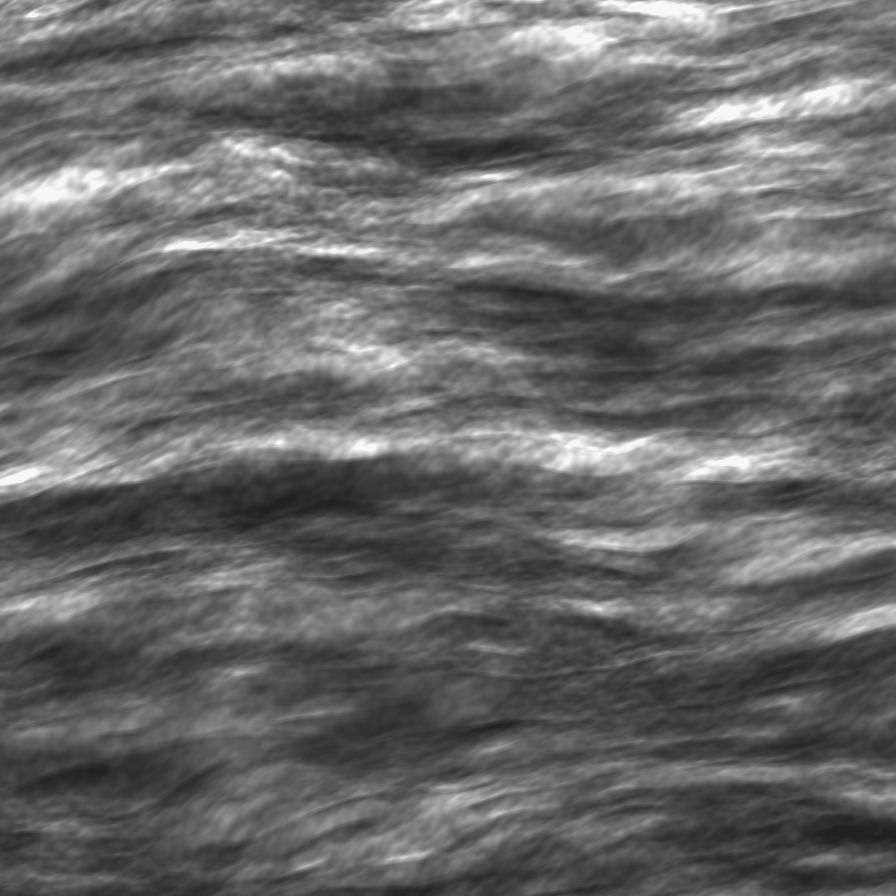
A three.js fragment shader for this texture:

```glsl
// Grey, wind-rippled water: long swells with sharp crests, fine ripples and pale glare.
#define BASE_GREY 0.375
#define CONTRAST 0.4
#define TILT 0.06
#define WARP 0.06
#define SWELLS 4.6
#define CREST_GAIN 1.4
#define RIPPLE_GAIN 1.75
#define RIPPLE_DECAY 0.77
#define RIPPLE_SHEAR 0.05
#define GLARE_GAIN 1.6

varying vec2 vUv;

float hash(vec2 p) {
  return fract(sin(dot(p, vec2(127.1, 311.7))) * 43758.5453);
}

// Dot product of a random unit gradient with the offset from its lattice corner
float corner(vec2 cell, vec2 offset) {
  float angle = 6.2832 * hash(cell);
  return dot(vec2(cos(angle), sin(angle)), offset);
}

float gradientNoise(vec2 p) {
  vec2 i = floor(p);
  vec2 f = p - i;
  vec2 u = f * f * f * (f * (f * 6.0 - 15.0) + 10.0);
  vec2 e = vec2(1.0, 0.0);
  float low = mix(corner(i, f), corner(i + e.xy, f - e.xy), u.x);
  float high = mix(corner(i + e.yx, f - e.yx), corner(i + e.xx, f - e.xx), u.x);
  return mix(low, high, u.y);
}

// Bright back above each crest, dark face below it, with a softened edge
float crest(float phase, float edge) {
  float f = fract(phase);
  float profile = exp(-4.5 * f) - exp(-4.5 * (1.0 - f));
  return profile * smoothstep(0.0, edge, f) * smoothstep(0.0, edge, 1.0 - f);
}

// Crests of shorter waves, broken into separate lengths, at three sizes
float waves(vec2 p) {
  float frequency = 2.3 * SWELLS;
  float sum = 0.0;
  for (int i = 0; i < 3; i++) {
    float mask = smoothstep(-0.2, 0.35, gradientNoise(p * frequency * vec2(0.35, 0.9) + 37.2));
    float wander = 0.9 * gradientNoise(p * frequency * vec2(0.25, 0.4) + 51.9);
    sum += mask * crest(p.y * frequency + wander, 0.14);
    p.y -= RIPPLE_SHEAR * p.x;
    p += vec2(3.7, 6.1);
    frequency *= 1.8;
  }
  return sum;
}

// Flattened ripples that grow finer and lean more with every octave
float ripples(vec2 p, float roughness) {
  vec2 frequency = vec2(2.4, 13.0);
  float gain = RIPPLE_GAIN;
  float sum = 0.0;
  for (int i = 0; i < 6; i++) {
    float n = gradientNoise(p * frequency);
    sum += gain * n;
    p.y -= RIPPLE_SHEAR * p.x + 0.15 * n / frequency.y;
    p += vec2(5.3, 2.7);
    frequency *= vec2(2.05, 1.65);
    gain *= RIPPLE_DECAY * (i > 1 ? roughness : 1.0);
  }
  return sum;
}

// Soft elliptical patch of reflected sky
float glarePatch(vec2 p, vec2 center, vec2 radius) {
  vec2 d = (p - center) / radius;
  return exp(-dot(d, d));
}

void main() {
  // Bend the surface so that crests wander
  vec2 p = vUv;
  p.y -= TILT * (p.x - 0.3) * (1.2 - p.y);
  p.y += WARP * gradientNoise(vUv * vec2(1.7, 2.4) + 3.1);
  p.y += 0.3 * WARP * gradientNoise(vUv * vec2(4.0, 9.0) + 8.6);

  // Broad light and shade, brighter toward the far water
  float tone = 1.1 * (vUv.y - 0.52);
  tone += 1.3 * gradientNoise(p * vec2(1.3, 6.0) + 21.4);

  // Main swells and the shorter waves riding on them
  float swellMask = smoothstep(-0.4, 0.3, gradientNoise(p * vec2(2.0, 4.0) + 11.7));
  tone += CREST_GAIN * swellMask * crest(p.y * SWELLS - 0.15, 0.07);
  tone += 0.75 * CREST_GAIN * waves(p);

  // Ripples, rougher in some places than in others
  float roughness = 1.0 + 0.3 * gradientNoise(vUv * vec2(3.0, 5.0) + 64.5);
  float detail = ripples(p + 9.4, roughness);
  tone += detail;

  // Glare broken up by the ripples
  float glare = glarePatch(p, vec2(0.25, 0.79), vec2(0.27, 0.05));
  glare += glarePatch(p, vec2(0.88, 0.87), vec2(0.20, 0.022));
  glare += 0.8 * glarePatch(p, vec2(0.50, 1.00), vec2(0.40, 0.04));
  glare += 0.4 * glarePatch(p, vec2(0.50, 0.48), vec2(0.60, 0.03));
  tone += GLARE_GAIN * glare * (0.85 + 0.3 * detail);

  float grey = BASE_GREY * exp(CONTRAST * clamp(tone, -2.6, 2.6));
  gl_FragColor = vec4(vec3(clamp(grey, 0.13, 0.97)), 1.0);
}
```
